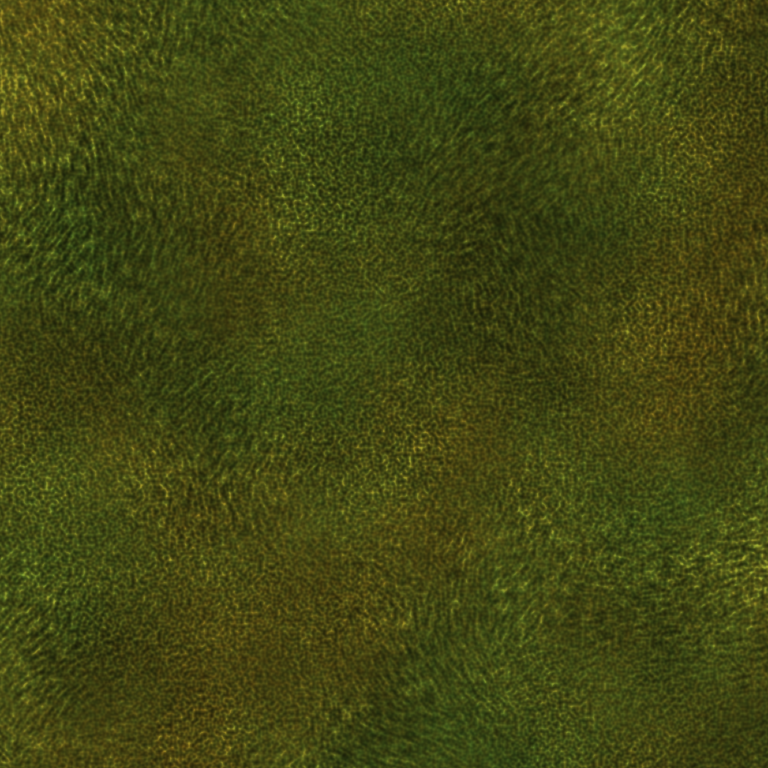
Write a WebGL 2 fragment shader that draws this texture.

```glsl
#version 300 es
precision highp float;
// Draws mossy grass: fine splayed blades and grain over soft olive and green patches.

#define BASE_COLOR vec3(0.252, 0.272, 0.073)
#define PATCH_SCALE 3.0
#define PATCH_CONTRAST 0.42
#define TUFT_SCALE 11.0
#define BLADE_SCALE vec2(165.0, 52.0)
#define BLADE_CONTRAST 0.14
#define GRAIN_SCALE 205.0
#define GRAIN_CONTRAST 0.15
#define HUE_VARIATION 0.24
#define GLINT 0.10

uniform vec2 u_resolution;
out vec4 fragColor;

// Two random values in 0..1 for an integer lattice cell.
vec2 hash2(vec2 cell) {
    uvec2 v = uvec2(ivec2(cell)) * 1664525u + 1013904223u;
    v.x += v.y * 1664525u;
    v.y += v.x * 1664525u;
    v ^= v >> 16u;
    v.x += v.y * 1664525u;
    v.y += v.x * 1664525u;
    v ^= v >> 16u;
    return vec2(v & 65535u) / 65535.0;
}

float cornerSlope(vec2 cell, vec2 offset) {
    float angle = 6.28318 * hash2(cell).x;
    return dot(vec2(cos(angle), sin(angle)), offset);
}

// Gradient noise, scaled to a spread of about one.
float noise(vec2 p) {
    vec2 cell = floor(p);
    vec2 f = p - cell;
    vec2 s = f * f * f * (f * (f * 6.0 - 15.0) + 10.0);
    vec2 e = vec2(1.0, 0.0);
    float low = mix(cornerSlope(cell, f), cornerSlope(cell + e.xy, f - e.xy), s.x);
    float high = mix(cornerSlope(cell + e.yx, f - e.yx), cornerSlope(cell + e.xx, f - e.xx), s.x);
    return 4.0 * mix(low, high, s.y);
}

// Layered noise for the broad patches and small clumps.
float fbm(vec2 p) {
    float sum = 0.0;
    float gain = 0.25;
    for (int octave = 0; octave < 5; octave++) {
        sum += gain * noise(p);
        p = mat2(1.6, 1.2, -1.2, 1.6) * p + 17.3;
        gain *= 0.55;
    }
    return sum;
}

// Blends stretched noise from neighbouring tufts, each with its own lean and bend.
float blades(vec2 p) {
    vec2 home = floor(p * TUFT_SCALE);
    float sum = 0.0;
    float power = 0.0;
    for (int y = -1; y <= 1; y++) {
        for (int x = -1; x <= 1; x++) {
            vec2 cell = home + vec2(x, y);
            vec2 rnd = hash2(cell + 300.0);
            vec2 center = (cell + 0.5 + 0.7 * (rnd - 0.5)) / TUFT_SCALE;
            vec2 d = p - center;
            float lean = 0.65 * noise(center * 2.7 + 40.0) + 1.3 * (rnd.x - 0.5);
            float c = cos(lean);
            float s = sin(lean);
            vec2 q = mat2(c, s, -s, c) * d;
            q.x += 5.0 * (rnd.y - 0.5) * q.y * q.y;
            float weight = exp(-3.5 * dot(d, d) * TUFT_SCALE * TUFT_SCALE);
            sum += weight * noise(q * BLADE_SCALE + floor(rnd * 900.0));
            power += weight * weight;
        }
    }
    return sum * inversesqrt(power);
}

void main() {
    vec2 p = gl_FragCoord.xy / min(u_resolution.x, u_resolution.y);

    // Broad light and dark areas
    float patches = fbm(p * PATCH_SCALE + 5.7);

    // Fine detail: some areas show blades, others mostly grain
    float bladeShare = smoothstep(-1.2, 1.2, noise(p * 3.3 + 71.0));
    float grain = noise(p * GRAIN_SCALE + 120.0);
    float detail = BLADE_CONTRAST * mix(0.55, 1.25, bladeShare) * blades(p)
                 + GRAIN_CONTRAST * mix(1.1, 0.75, bladeShare) * grain;
    detail *= 1.0 + 0.5 * clamp(fbm(p * 6.0 + 33.0), -0.6, 0.6);

    // Brightness, with a lift on the lightest tips
    float tone = PATCH_CONTRAST * patches + detail;
    tone += GLINT * smoothstep(0.3, 0.6, tone);

    // Hue drifts from green to brown, with small coloured specks
    float hue = HUE_VARIATION * fbm(p * 2.6 + 90.0)
              + 0.04 * noise(p * 0.6 * GRAIN_SCALE + 210.0);
    vec3 tint = 1.0 + hue * vec3(0.8, -0.35, -0.9);

    vec3 color = BASE_COLOR * tint * exp(tone * vec3(1.07, 1.0, 1.05));
    fragColor = vec4(clamp(color, 0.0, 1.0), 1.0);
}
```
